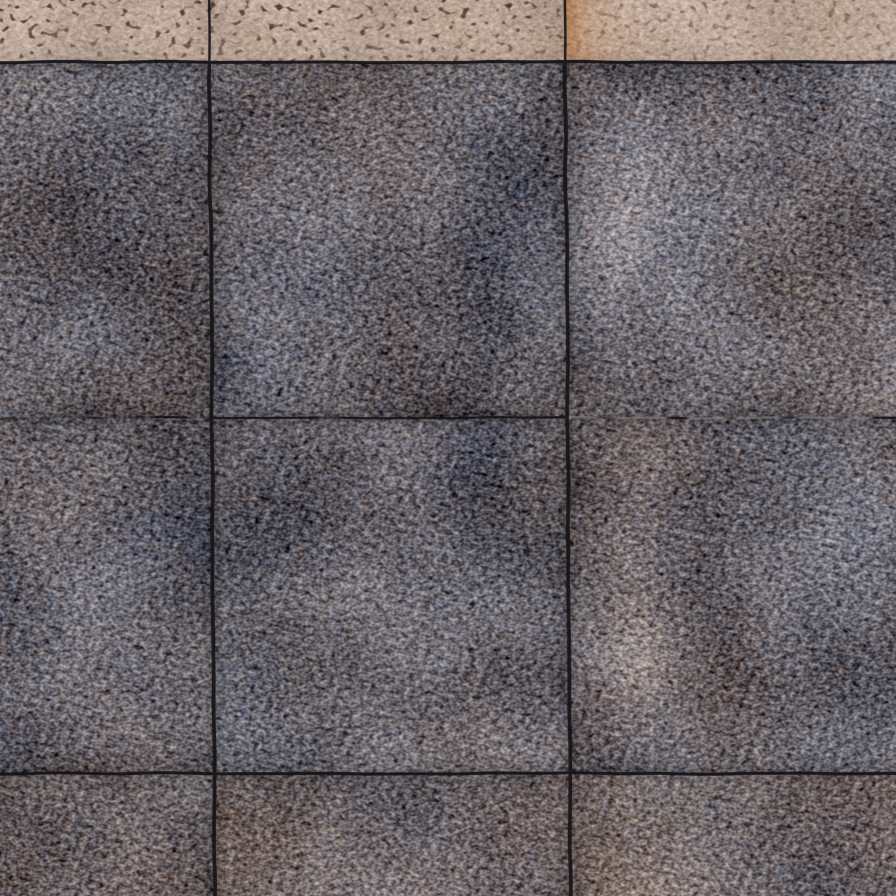
This texture is drawn by a WebGL 1 fragment shader. Its source:

```glsl
precision highp float;
// Grey granite paving: square slabs on a slightly leaning grid, with a beige course on top.
// Gradient noise gives the fine grain, pits and cloudy stains; distances to the
// nearest grid lines give the dark, uneven joints.

uniform vec2 u_resolution;

const float PITCH = 0.397;               // slab size
const vec2 ORIGIN = vec2(0.2365, 0.1367); // one joint crossing
const float LEAN = 0.006;                // sideways drift of upright joints
const float BEIGE_ROW = 2.0;
const float UPRIGHT_HALF = 0.0021;       // half widths of the joints
const float LEVEL_HALF = 0.0017;
const float THIN_HALF = 0.0012;
const float GRAIN_SCALE = 165.0;
const float GRAIN_DEPTH = 0.38;
const float PIT_DEPTH = 0.13;
const float MOTTLE_DEPTH = 0.15;
const vec3 GRANITE = vec3(0.412, 0.392, 0.414);
const vec3 BEIGE = vec3(0.735, 0.655, 0.605);
const vec3 RUST = vec3(0.73, 0.50, 0.31);
const vec3 JOINT = vec3(0.085, 0.075, 0.09);
const vec3 CHIPPED = vec3(0.62, 0.59, 0.59);
const vec3 WARM_SHIFT = vec3(0.035, 0.003, -0.03);

float hash(vec2 p) {
  vec3 q = fract(vec3(p.xyx) * 0.1031);
  q += dot(q, q.yzx + 33.33);
  return fract((q.x + q.y) * q.z);
}

float cornerSlope(vec2 cell, vec2 offset) {
  float angle = 6.28318 * hash(cell);
  return dot(vec2(cos(angle), sin(angle)), offset);
}

float gradientNoise(vec2 p) {
  vec2 i = floor(p), f = p - i;
  vec2 w = f * f * f * (f * (f * 6.0 - 15.0) + 10.0);
  vec2 e = vec2(1.0, 0.0);
  return mix(mix(cornerSlope(i, f), cornerSlope(i + e, f - e), w.x),
             mix(cornerSlope(i + e.yx, f - e.yx), cornerSlope(i + 1.0, f - 1.0), w.x), w.y);
}

float cloud(vec2 p) {
  float sum = 0.0, gain = 1.0;
  for (int k = 0; k < 4; k++) {
    sum += gain * gradientNoise(p);
    p = mat2(1.6, 1.2, -1.2, 1.6) * p + 17.3;
    gain *= 0.55;
  }
  return sum;
}

// Soft elliptical patch
float patchAt(vec2 p, vec2 center, vec2 radius) {
  vec2 d = (p - center) / radius;
  return exp(-dot(d, d));
}

float stroke(float d, float halfWidth, float blur) {
  return 1.0 - smoothstep(halfWidth - blur, halfWidth + blur, abs(d));
}

void main() {
  vec2 p = gl_FragCoord.xy / u_resolution;
  float blur = 0.8 / min(u_resolution.x, u_resolution.y);

  // Slab grid with gently wandering joints
  vec2 wander = 0.0018 * vec2(gradientNoise(vec2(p.y * 16.0, 4.5)),
                              gradientNoise(vec2(p.x * 14.0, 8.5)));
  vec2 grid = (p - ORIGIN + vec2(LEAN * (p.y - 0.5), 0.0) + wander) / PITCH;
  vec2 slab = floor(grid);
  vec2 line = floor(grid + 0.5);
  vec2 toLine = (grid - line) * PITCH;
  float beige = step(BEIGE_ROW - 0.5, slab.y);
  float rightSide = step(0.5, slab.x);

  // Grain: fine crystals, slightly wider than tall, and dark pits
  vec2 q = mat2(0.96, 0.28, -0.28, 0.96) * (p * vec2(0.85, 1.1)) * GRAIN_SCALE;
  float grain = 0.7 * gradientNoise(q) + 0.65 * gradientNoise(q * 1.83 + 41.7);
  float pits = smoothstep(0.16, 0.48, gradientNoise(q * 0.78 + 93.1));
  float tint = gradientNoise(q * 0.6 + 151.9);

  // Grey slabs: cloudy weathering, worn light areas and damp dark ones
  vec2 slabShift = slab * 5.37;
  float mottle = cloud(p * 5.5 + slabShift);
  float warmth = cloud(p * 4.0 + slabShift + 31.4);
  float worn = patchAt(p, vec2(0.715, 0.27), vec2(0.035, 0.075))
             + 0.8 * patchAt(p, vec2(0.695, 0.72), vec2(0.035, 0.13))
             + 0.5 * patchAt(p, vec2(0.43, 0.74), vec2(0.12, 0.15));
  float damp = patchAt(p, vec2(0.55, 0.69), vec2(0.05, 0.14))
             + patchAt(p, vec2(0.53, 0.47), vec2(0.06, 0.09))
             + patchAt(p, vec2(0.27, 0.39), vec2(0.06, 0.07));
  float tone = MOTTLE_DEPTH * mottle + 0.08 * worn - 0.07 * damp
             + 0.04 * (hash(slab + 7.0) - 0.5);
  float bottomRow = step(slab.y, -0.5);
  vec3 granite = GRANITE + tone + GRAIN_DEPTH * grain - PIT_DEPTH * pits
               + WARM_SHIFT * (warmth + tint + 0.5 * worn - 0.7 * damp + 0.6 * bottomRow);

  // Beige slabs: speckled on the left, cleaner and rust-stained on the right
  float speckle = mix(1.0, 0.3, rightSide) * smoothstep(0.86, 1.02, p.y + 0.08 * mottle);
  vec3 sand = BEIGE + 0.10 * mottle + 0.17 * grain - (0.10 + 0.32 * speckle) * pits;
  float rust = rightSide * exp(-max(toLine.x, 0.0) / 0.035) * step(line.x, 1.5);
  sand = mix(sand, RUST + 0.12 * grain, clamp(0.85 * rust + 0.18 * warmth, 0.0, 0.9));
  vec3 color = mix(granite, sand, beige);

  // Grime gathered along the slab edges
  vec2 grime = exp(-abs(toLine) / vec2(0.013, 0.010));
  color *= 1.0 - 0.22 * max(grime.x, grime.y) * (1.0 - 0.6 * beige);

  // Joints: the middle level one is thin and broken, with chipped pale dashes
  float middle = 1.0 - step(0.5, abs(line.y - 1.0));
  float breaks = gradientNoise(vec2(p.x * 23.0, 2.3)) + 0.45 * (1.0 - step(0.5, abs(slab.x)));
  float solid = mix(1.0, smoothstep(-0.1, 0.12, breaks), middle);
  float level = stroke(toLine.y, mix(LEVEL_HALF, THIN_HALF, middle), blur);
  float upright = stroke(toLine.x, UPRIGHT_HALF * mix(1.0, 0.65, beige), blur);
  color = mix(color, CHIPPED, 0.65 * level * (1.0 - solid) * rightSide);
  color = mix(color, JOINT, max(level * mix(0.15, 0.95, solid), 0.92 * upright));

  gl_FragColor = vec4(clamp(color, 0.0, 1.0), 1.0);
}
```
